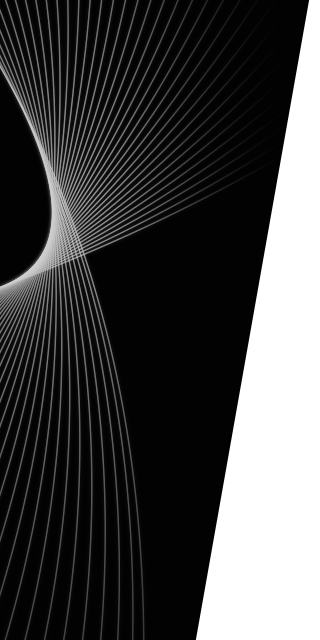
Reproduce this background procedurally as a WebGL 2 fragment shader.

```glsl
#version 300 es
precision highp float;

uniform vec2 u_resolution;
out vec4 outColor;

#define STRAND_COUNT 38
#define STRAND_HALF_WIDTH 0.0012
#define STRAND_OPACITY 0.75
#define STRAND_WHITE 0.80
#define HALO_WIDTH 0.004
#define HALO_OPACITY 0.10
#define FADE_RATE 1.2
#define BACKGROUND 0.008
#define PANEL_BOTTOM_X 0.306
#define PANEL_TOP_X 0.483

// Control points of the curve that every strand touches
const vec2 RIM_START = vec2(0.0, 0.896);
const vec2 RIM_BEND = vec2(0.164, 0.611);
const vec2 RIM_END = vec2(0.0, 0.551);
const vec2 WAIST = vec2(0.09, 0.69);

float cross2(vec2 a, vec2 b) {
    return a.x * b.y - a.y * b.x;
}

// Point on the rim whose tangent runs along the given direction
vec2 rimPoint(vec2 direction) {
    vec2 first = RIM_BEND - RIM_START;
    vec2 last = RIM_END - RIM_BEND;
    float v = cross2(direction, first) / cross2(direction, first - last);
    return mix(mix(RIM_START, RIM_BEND, v), mix(RIM_BEND, RIM_END, v), v);
}

// Distance to a parabola that touches the rim, t = 0..1 across the family
float strandDistance(vec2 p, float t) {
    float angle = radians(60.0 + 120.0 * t - 20.0 * t * t);
    vec2 tangent = vec2(cos(angle), -sin(angle));
    vec2 inward = vec2(tangent.y, -tangent.x);
    vec2 q = p - rimPoint(tangent);
    float along = dot(q, tangent);
    float bend = mix(0.32, 0.18, t);
    float slope = 2.0 * bend * along;
    return abs(dot(q, inward) - bend * along * along) / sqrt(1.0 + slope * slope);
}

// Brightness of all strands, layered so that crowded parts saturate
float strands(vec2 p, float pixel) {
    float fade = exp(-FADE_RATE * distance(p, WAIST));
    fade *= 1.0 - smoothstep(0.14, 0.46, p.x);
    float uncovered = 1.0;
    for (int i = 0; i < STRAND_COUNT; i++) {
        float d = strandDistance(p, float(i) / float(STRAND_COUNT - 1));
        float core = clamp((STRAND_HALF_WIDTH - d) / pixel + 0.5, 0.0, 1.0);
        float halo = HALO_OPACITY * exp(-d * d / (HALO_WIDTH * HALO_WIDTH));
        uncovered *= 1.0 - fade * STRAND_OPACITY * max(core, halo);
    }
    return STRAND_WHITE * (1.0 - uncovered);
}

// Coverage of the slanted white panel on the right
float panel(vec2 p, float pixel) {
    float lean = PANEL_TOP_X - PANEL_BOTTOM_X;
    float d = (p.x - PANEL_BOTTOM_X - lean * p.y) / sqrt(1.0 + lean * lean);
    return clamp(d / pixel + 0.5, 0.0, 1.0);
}

void main() {
    float pixel = 1.0 / u_resolution.y;
    vec2 p = gl_FragCoord.xy * pixel;
    float gray = BACKGROUND + strands(p, pixel);
    gray = mix(gray, 1.0, panel(p, pixel));
    outColor = vec4(vec3(gray), 1.0);
}
```
